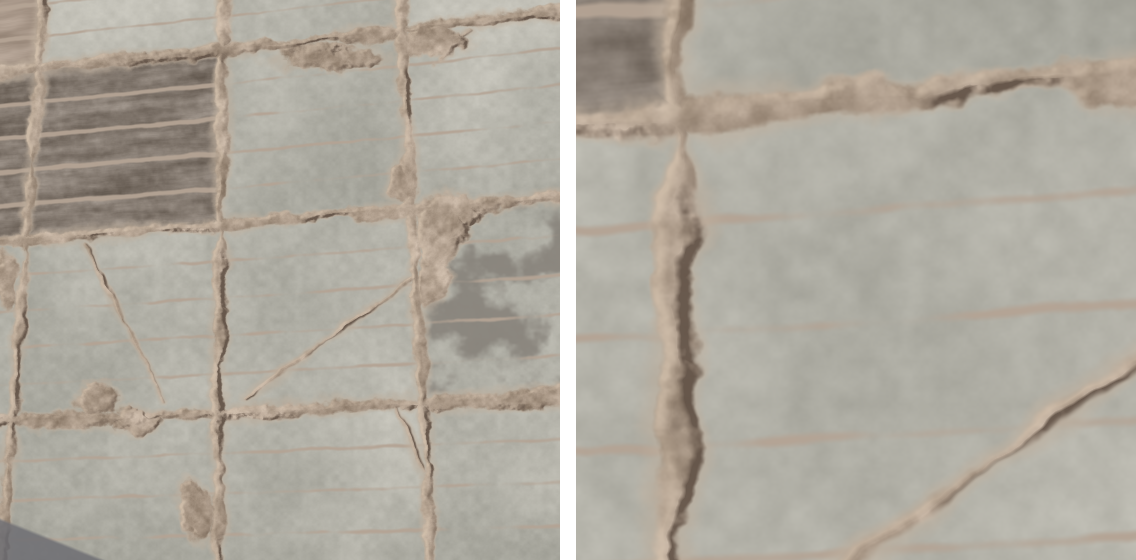
Left: the whole. Right: its middle third, enlarged.
Give the GLSL for this texture, as a Shadertoy shader.

```glsl
// Worn pale paving slabs in slight perspective, each scored by four grooves.
// A skewed grid gives slabs, grooves and joints; noise crumbles the mortar,
// whose height field is lit from the left. Lumps, cracks and stains add wear.

const vec3 SLAB_SHADE  = vec3(0.650, 0.647, 0.610);
const vec3 SLAB_LIGHT  = vec3(0.770, 0.762, 0.725);
const vec3 SLAB_DARK   = vec3(0.505, 0.465, 0.428);
const vec3 SLAB_BROWN  = vec3(0.645, 0.580, 0.525);
const vec3 MORTAR      = vec3(0.680, 0.612, 0.545);
const vec3 MORTAR_LIT  = vec3(0.825, 0.755, 0.675);
const vec3 MORTAR_DEEP = vec3(0.380, 0.320, 0.275);
const vec3 DUST        = vec3(0.750, 0.690, 0.620);
const vec3 GROOVE      = vec3(0.705, 0.640, 0.580);
const vec3 STAIN       = vec3(0.520, 0.500, 0.470);
const vec3 CAST_SHADOW = vec3(0.430, 0.430, 0.450);

const float GROOVES = 5.0;               // strips per slab
const float ROW_HEIGHT = 0.33;
const vec2 JOINT = vec2(0.0090, 0.0110); // half widths: upright, level
const float ROUGHNESS = 0.016;
const float CRUMBLE = 0.013;
const vec2 LIGHT_STEP = vec2(0.0026, -0.0010);

// Mortar lumps: centre, radii
const vec4 LUMP[10] = vec4[](
    vec4(0.785, 0.590, 0.045, 0.070), vec4(0.778, 0.495, 0.034, 0.045),
    vec4(0.825, 0.630, 0.040, 0.023), vec4(0.180, 0.281, 0.040, 0.023),
    vec4(0.247, 0.245, 0.042, 0.025), vec4(0.352, 0.090, 0.025, 0.055),
    vec4(0.720, 0.668, 0.024, 0.034), vec4(0.775, 0.925, 0.054, 0.028),
    vec4(0.590, 0.906, 0.090, 0.022), vec4(0.015, 0.500, 0.019, 0.045));
// Cracks: start, end
const vec4 CRACK[4] = vec4[](
    vec4(0.154, 0.564, 0.293, 0.284), vec4(0.443, 0.290, 0.742, 0.505),
    vec4(0.706, 0.277, 0.753, 0.160), vec4(0.840, 0.945, 0.785, 0.896));

float hash(vec2 p) { return fract(sin(dot(p, vec2(127.1, 311.7))) * 43758.545); }

float noise(vec2 p) {
    vec2 i = floor(p), f = fract(p);
    f = f * f * (3.0 - 2.0 * f);
    return mix(mix(hash(i), hash(i + vec2(1, 0)), f.x),
               mix(hash(i + vec2(0, 1)), hash(i + 1.0), f.x), f.y);
}
float fbm(vec2 p) {
    float sum = 0.0, gain = 0.533;
    for (int i = 0; i < 4; i++, gain *= 0.5, p = p * 2.03 + 17.3) sum += gain * noise(p);
    return sum;
}
vec2 wobble(vec2 p) { return vec2(fbm(p), fbm(p + 50.0)) - 0.5; }

float columnWidth(float y) { return mix(0.384, 0.318, y); }

// Canvas point to (column, row); whole numbers lie on joints
vec2 slabGrid(vec2 p) {
    float t = p.y - mix(0.020, 0.110, p.y) * p.x - 0.245;
    return vec2((p.x - mix(0.003, 0.080, p.y)) / columnWidth(p.y), t * (2.944 + 0.41 * t));
}
float lineDistance(float x) { return abs(fract(x + 0.5) - 0.5); }

float segmentDistance(vec2 p, vec2 a, vec2 b) {
    vec2 ab = b - a;
    return length(p - a - ab * clamp(dot(p - a, ab) / dot(ab, ab), 0.0, 1.0));
}

// Depth inside the mortar, negative over bare slab
float mortarDepth(vec2 p) {
    vec2 q = p + ROUGHNESS * wobble(p * 26.0);
    vec2 grid = slabGrid(q);
    vec2 width = JOINT * (0.4 + 1.2 * vec2(noise(p * 17.0 + 9.0), noise(p * 15.0)));
    vec2 joint = width - vec2(lineDistance(grid.x) * columnWidth(q.y),
                              lineDistance(grid.y) * ROW_HEIGHT);
    float depth = max(joint.x, joint.y);
    vec2 ragged = q + 0.045 * wobble(p * 22.0 + 4.0);
    for (int i = 0; i < 10; i++) {
        vec2 radii = LUMP[i].zw;
        depth = max(depth, (1.0 - length((ragged - LUMP[i].xy) / radii)) * min(radii.x, radii.y));
    }
    depth += CRUMBLE * (fbm(p * 55.0 + 33.0) - 0.5);
    float crackWidth = 0.0012 + 0.0040 * noise(p * 26.0 + 60.0);
    for (int i = 0; i < 4; i++)
        depth = max(depth, crackWidth - segmentDistance(q, CRACK[i].xy, CRACK[i].zw));
    return depth;
}
float mortarHeight(vec2 p) {
    return smoothstep(-0.003, 0.010, mortarDepth(p)) * (0.4 + 1.2 * fbm(p * 34.0));
}

vec3 slabColour(vec2 p, float soft) {
    vec2 grid = slabGrid(p + 0.006 * wobble(p * 26.0)), id = floor(grid);
    float grain = fbm(p * 75.0) - 0.5;
    float tone = 0.5 + 0.5 * (hash(id + 3.0) - 0.5) + 1.3 * (fbm(p * 6.0) - 0.5) + 0.7 * (p.y - 0.5);
    vec3 colour = mix(SLAB_SHADE, SLAB_LIGHT, clamp(tone, 0.0, 1.0)) + 0.08 * grain;

    // Bare dark slabs, a brown one and a stained one
    bool dark = id.y == 1.0 && id.x <= 0.0, brown = id.y == 2.0 && id.x < 0.0;
    float streak = fbm(vec2(p.x * 11.0, grid.y * 22.0)) - 0.5;
    if (dark) colour = SLAB_DARK + 0.26 * streak + 0.12 * grain;
    if (brown) colour = SLAB_BROWN + 0.22 * streak;
    float stain = fbm(p * 19.0 + 6.0) - 1.9 * length((p - vec2(0.88, 0.43)) * vec2(0.8, 1.0));
    if (id == vec2(2.0, 0.0)) colour = mix(colour, STAIN, 0.85 * smoothstep(0.20, 0.50, stain));

    // Scored grooves, faint and broken on pale slabs
    float strip = grid.y * GROOVES, away = lineDistance(strip) * ROW_HEIGHT / GROOVES;
    float worn = fbm(vec2(p.x * 17.0, floor(strip + 0.5) * 7.3));
    bool bare = dark || brown;
    float halfWidth = (bare ? 0.0030 : 0.0008) + 0.0026 * worn, blur = soft + 0.0006;
    float fill = bare ? 0.95 : 0.95 * smoothstep(0.20, 0.70, worn);
    return mix(colour, GROOVE, fill * (1.0 - smoothstep(halfWidth - blur, halfWidth + blur, away)));
}

void mainImage(out vec4 fragColor, in vec2 fragCoord) {
    vec2 p = fragCoord / iResolution.xy;
    float soft = max(0.0016, 1.0 / iResolution.y);
    // Lit mortar, with dust spilling unevenly past its edge
    float depth = mortarDepth(p);
    float relief = mortarHeight(p + LIGHT_STEP) - mortarHeight(p - LIGHT_STEP);
    vec3 mortar = MORTAR + 0.26 * (fbm(p * 70.0) - 0.5) + 0.14 * (noise(p * 20.0) - 0.5);
    mortar = mix(mortar, MORTAR_LIT, clamp(relief, 0.0, 0.8));
    float gloom = 0.3 + 1.8 * smoothstep(0.35, 0.75, noise(p * 12.0 + 21.0));
    mortar = mix(mortar, MORTAR_DEEP, clamp(-relief * gloom - 0.05, 0.0, 0.9));
    float spill = 0.003 + 0.016 * noise(p * 16.0 + 70.0);
    vec3 colour = mix(slabColour(p, soft), DUST, 0.55 * smoothstep(-spill, 0.0, depth));
    colour = mix(colour, mortar, smoothstep(-soft - 0.001, soft + 0.001, depth));
    // Shadow across the lower left corner
    float shade = 0.073 - 0.40 * p.x - p.y;
    fragColor = vec4(mix(colour, CAST_SHADOW, 0.85 * smoothstep(-0.004, 0.004, shade)), 1.0);
}
```
